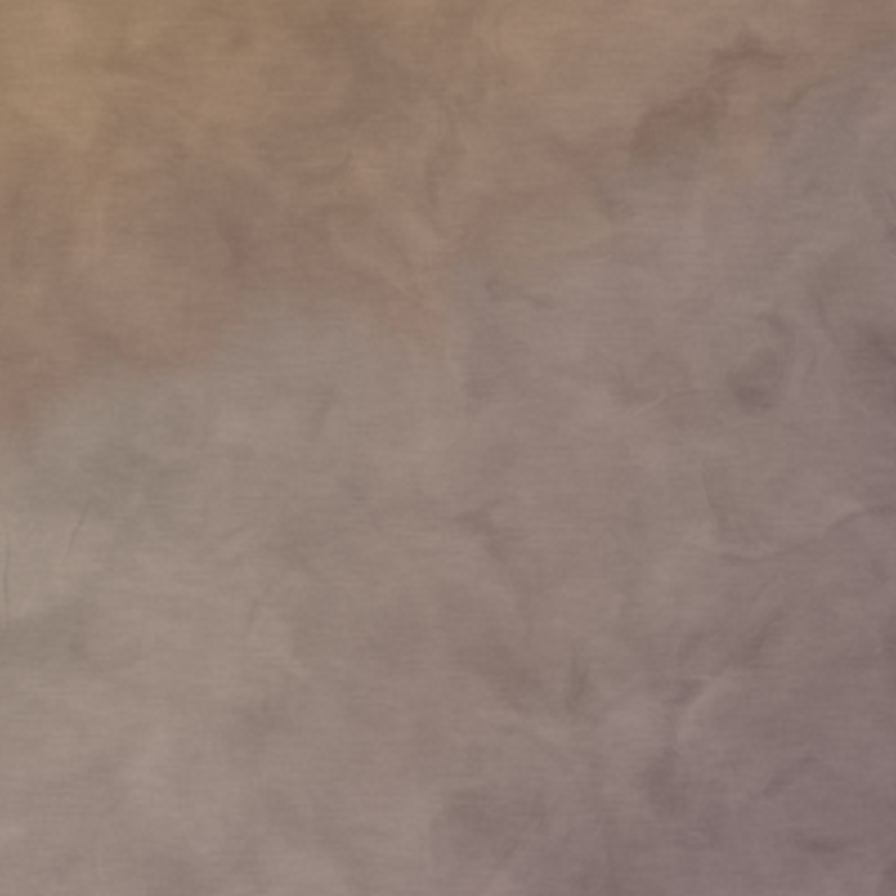
Give the GLSL for this texture, as a Shadertoy shader.

```glsl
// Worn plaster wall: a tan coat at the upper left fades into mauve grey.
// Warped noise makes the cloudy stains, short bent strokes make trowel marks,
// and fine stretched noise gives a faint horizontal grain.

float hash(vec2 p) {
    vec3 q = fract(p.xyx * vec3(0.1031, 0.1030, 0.0973));
    q += dot(q, q.yzx + 33.33);
    return fract((q.x + q.y) * q.z);
}

float noise(vec2 p) {
    vec2 i = floor(p), f = fract(p);
    f = f * f * (3.0 - 2.0 * f);
    return mix(mix(hash(i), hash(i + vec2(1, 0)), f.x),
               mix(hash(i + vec2(0, 1)), hash(i + vec2(1, 1)), f.x), f.y);
}

// Fractal noise centred on zero
float fbm(vec2 p) {
    float sum = 0.0, amp = 0.5;
    for (int i = 0; i < 5; i++) {
        sum += amp * (noise(p) - 0.5);
        p = mat2(1.6, 1.2, -1.2, 1.6) * p + 7.3;
        amp *= 0.55;
    }
    return sum;
}

// Sum of soft light and dark bent strokes
float trowelMarks(vec2 p) {
    float sum = 0.0;
    for (int i = 0; i < 80; i++) {
        float id = float(i) + 3.0;
        vec2 centre = vec2(hash(vec2(id, 1.7)), hash(vec2(id, 55.2)));
        float angle = 6.283 * hash(vec2(id, 91.1));
        float size = mix(0.02, 0.08, hash(vec2(id, 133.4)));
        float width = mix(0.003, 0.011, hash(vec2(id, 177.8)));
        float bend = mix(-6.0, 6.0, hash(vec2(id, 213.3)));
        float tone = mix(-1.0, 0.9, hash(vec2(id, 255.6)));
        vec2 d = p - centre;
        d = vec2(dot(d, vec2(cos(angle), sin(angle))),
                 dot(d, vec2(-sin(angle), cos(angle))));
        d.y += bend * d.x * d.x;
        vec2 s = vec2(d.x / size, d.y / width);
        float shade = (d.y - 1.8 * width) / (1.6 * width);
        sum += tone * exp(-1.5 * s.x * s.x)
             * (exp(-s.y * s.y) - 0.5 * exp(-shade * shade));
    }
    return sum;
}

void mainImage(out vec4 fragColor, in vec2 fragCoord) {
    vec2 uv = fragCoord / iResolution.xy;
    vec2 warp = vec2(fbm(uv * 5.0 + 3.1), fbm(uv * 5.0 + 18.6));
    vec2 p = uv + 0.16 * warp;
    float clouds = fbm(p * 4.0 + 31.0);
    float blotches = fbm(p * 11.0 + 52.0);
    float smears = fbm(p * vec2(26.0, 30.0) + 91.0);

    // Grey coat: paler at the left, mauve towards the lower right
    float across = uv.x + 0.3 * clouds;
    vec3 grey = mix(vec3(0.592, 0.532, 0.488), vec3(0.562, 0.492, 0.458),
                    smoothstep(0.05, 0.6, across));
    float mauve = smoothstep(0.5, 1.1, across + 0.4 * (0.45 - uv.y));
    grey = mix(grey, vec3(0.518, 0.449, 0.440), mauve);
    grey += vec3(0.002, 0.0, 0.014) * smoothstep(0.3, 0.0, uv.y);

    // Tan coat: yellowest in the corner, rosier near its ragged edge
    float height = uv.y - 0.50 - 0.41 * uv.x + 0.24 * clouds + 0.16 * blotches;
    vec3 tan = mix(vec3(0.552, 0.460, 0.407), vec3(0.592, 0.488, 0.392),
                   smoothstep(0.08, 0.45, height));
    tan = mix(tan, vec3(0.545, 0.452, 0.405), 0.6 * smoothstep(0.4, 1.0, uv.x));
    vec3 color = mix(grey, tan, smoothstep(-0.06, 0.06, height));

    // Stains, ragged dark scuffs and tool marks
    float scuffArea = smoothstep(0.35, 0.75, uv.x + 0.9 * clouds);
    float scuffs = smoothstep(-0.02, 0.36, fbm(p * vec2(17.0, 14.0) + 77.0));
    float light = 0.085 * clouds + 0.075 * blotches + 0.046 * smears;
    light -= 0.050 * scuffs * mix(0.35, 1.0, scuffArea);
    light += 0.032 * trowelMarks(uv + 0.05 * warp) * (0.8 + 1.2 * blotches);

    // Fine grain, stretched sideways, and small specks
    light += 0.016 * (noise(uv * vec2(45.0, 230.0)) - 0.5);
    light += 0.015 * (noise(uv * 200.0) - 0.5);

    color += light * vec3(1.0, 0.98, 0.95) + 0.009;
    fragColor = vec4(color, 1.0);
}
```
